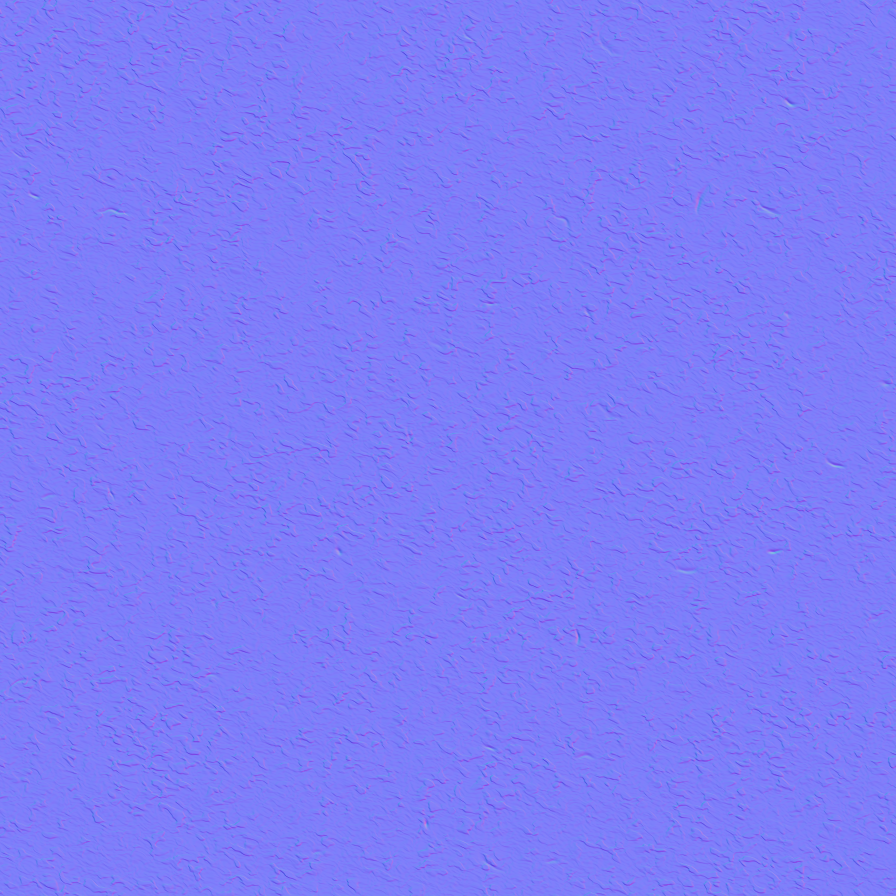
Write a Shadertoy shader that draws this texture map.

```glsl
const vec3  FLAT_COLOR    = vec3(0.495, 0.497, 0.985);
const float BLUE_FALLOFF  = 0.20;    // blue lost per unit of tilt
const float GRAIN_ANGLE   = -0.33;   // direction of the short ridges
const vec2  GRAIN_FREQ    = vec2(72.0, 128.0);
const float GRAIN_HEIGHT  = 0.00062;
const vec2  GRAIN_EDGE    = vec2(-0.04, 0.27);
const float FINE_HEIGHT   = 0.00016;
const float SWELL_HEIGHT  = 0.0005;
const float BACK_SLOPE    = 0.32;    // steepness of the far side of each ridge
const float SCAR_CELLS    = 10.0;
const float SCAR_CHANCE   = 0.48;
const float SCAR_DEPTH    = 0.0013;
const float SAMPLE_STEP   = 0.0007;

vec2 hash2(vec2 p) {
    vec3 q = fract(p.xyx * vec3(0.1031, 0.1030, 0.0973));
    q += dot(q, q.yzx + 33.33);
    return fract((q.xx + q.yz) * q.zy);
}

mat2 rotation(float a) {
    return mat2(cos(a), -sin(a), sin(a), cos(a));
}

float cornerSlope(vec2 cell, vec2 offset) {
    float a = 6.2832 * hash2(cell).x;
    return dot(vec2(cos(a), sin(a)), offset);
}

// Gradient noise, roughly -0.6 to 0.6
float noise(vec2 p) {
    vec2 i = floor(p), f = p - i;
    vec2 u = f * f * f * (f * (f * 6.0 - 15.0) + 10.0);
    vec2 e = vec2(1.0, 0.0);
    return mix(mix(cornerSlope(i, f), cornerSlope(i + e, f - e), u.x),
               mix(cornerSlope(i + e.yx, f - e.yx), cornerSlope(i + e.xx, f - e.xx), u.x), u.y);
}

// Small flat-topped flakes with uneven strength
float grainHeight(vec2 p) {
    vec2 q = rotation(GRAIN_ANGLE) * p * GRAIN_FREQ.x;
    q.y *= GRAIN_FREQ.y / GRAIN_FREQ.x;
    q += 0.45 * vec2(noise(p * 55.0 + 7.0), noise(p * 55.0 + 31.0));
    float flakes = noise(q + 40.0) + 0.42 * noise(q * 2.1 + 90.0);
    float patches = 0.8 * noise(p * 43.0 + 12.0) + 0.35 * noise(p * 8.0 + 3.0);
    float strength = mix(0.18, 1.0, smoothstep(-0.25, 0.4, patches));
    return GRAIN_HEIGHT * strength * smoothstep(GRAIN_EDGE.x, GRAIN_EDGE.y, flakes)
         + FINE_HEIGHT * noise(q * 2.7 + 17.0)
         + SWELL_HEIGHT * noise(p * 22.0 + 61.0);
}

// Scattered bent grooves, some lying and some upright
float scarHeight(vec2 p) {
    p += 0.005 * vec2(noise(p * 70.0 + 5.0), noise(p * 70.0 + 25.0));
    vec2 home = floor(p * SCAR_CELLS);
    float h = 0.0;
    for (int y = -1; y <= 1; y++)
    for (int x = -1; x <= 1; x++) {
        vec2 cell = home + vec2(x, y) + 100.0;
        vec2 place = hash2(cell), shape = hash2(cell + 57.0), kind = hash2(cell + 131.0);
        if (kind.x > SCAR_CHANCE) continue;
        float angle = (shape.x - 0.6) * 1.2 - (kind.y > 0.72 ? 1.2 : 0.0);
        vec2 d = rotation(angle) * (p - (cell - 100.0 + 0.1 + 0.8 * place) / SCAR_CELLS);
        d.y += (shape.x - 0.5) * 40.0 * d.x * d.x;
        float halfLength = mix(0.008, 0.026, shape.y * shape.y);
        float width = mix(0.0014, 0.0026, place.x);
        float taper = smoothstep(halfLength, 0.0, abs(d.x));
        float depth = SCAR_DEPTH * mix(0.25, 1.0, place.y * place.y);
        h -= depth * taper * exp(-d.y * d.y / (width * width));
    }
    return h;
}

vec2 heights(vec2 p) {
    return vec2(grainHeight(p), scarHeight(p));
}

void mainImage(out vec4 fragColor, in vec2 fragCoord) {
    vec2 p = fragCoord / iResolution.y;

    // Slopes of both layers by central differences
    vec2 e = vec2(SAMPLE_STEP, 0.0);
    vec2 dx = (heights(p - e) - heights(p + e)) / (2.0 * SAMPLE_STEP);
    vec2 dy = (heights(p - e.yx) - heights(p + e.yx)) / (2.0 * SAMPLE_STEP);
    vec2 grain = vec2(dx.x, dy.x);
    vec2 scar = vec2(dx.y, dy.y);

    // Flakes are steep below and gentle above
    vec2 steepSide = vec2(sin(GRAIN_ANGLE), -cos(GRAIN_ANGLE));
    grain -= (1.0 - BACK_SLOPE) * min(dot(grain, steepSide), 0.0) * steepSide;

    // Encode the tilt as colour
    vec2 tilt = grain + scar;
    tilt /= sqrt(1.0 + dot(tilt, tilt));
    vec3 color = FLAT_COLOR + vec3(0.5 * tilt, -BLUE_FALLOFF * length(tilt));
    fragColor = vec4(clamp(color, 0.0, 1.0), 1.0);
}
```
